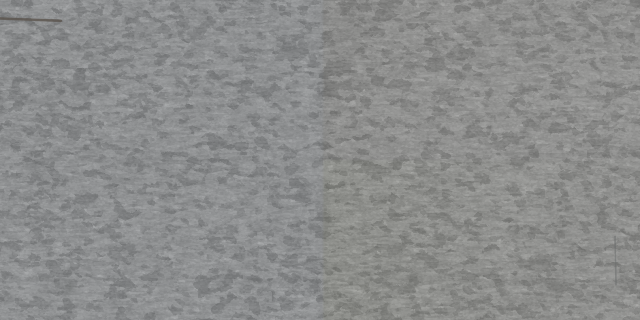
A Shadertoy shader for this texture:

```glsl
// Galvanized sheet metal: dark spangle patches over fine horizontal brushing, in four faintly tinted panels.

vec2 hash2(vec2 cell, float seed) {
    vec3 q = fract(vec3(cell.xyx) * vec3(0.1031, 0.1030, 0.0973) + seed * 0.137);
    q += dot(q, q.yzx + 33.33);
    return fract((q.xx + q.yz) * q.zy);
}

// Soft-edged cellular noise: x = share of dark cells, y = random cell tone
vec2 cellTone(vec2 p, float darkShare, float sharpness, float seed) {
    vec2 base = floor(p);
    vec2 sum = vec2(0.0);
    float total = 0.0;
    for (int j = -1; j <= 1; j++) {
        for (int i = -1; i <= 1; i++) {
            vec2 cell = base + vec2(i, j);
            vec2 offset = cell + hash2(cell, seed) - p;
            vec2 tone = hash2(cell, seed + 5.0);
            float weight = exp(-sharpness * dot(offset, offset)) + 1e-6;
            sum += weight * vec2(step(tone.x, darkShare), tone.y);
            total += weight;
        }
    }
    return sum / total;
}

// Layered sines, roughly -1 to 1
float waves(vec2 p, float seed) {
    float sum = 0.0;
    float amplitude = 0.5;
    for (int i = 0; i < 4; i++) {
        sum += amplitude * sin(p.x + 1.7 * sin(p.y + seed)) * cos(p.y * 0.9 - seed);
        p = mat2(1.5, 1.1, -1.1, 1.5) * p + 2.3;
        amplitude *= 0.6;
    }
    return sum;
}

// Soft line between two points
float scratch(vec2 p, vec2 a, vec2 b, float width) {
    vec2 along = b - a;
    float t = clamp(dot(p - a, along) / dot(along, along), 0.0, 1.0);
    return 1.0 - smoothstep(0.3 * width, width, length(p - a - along * t));
}

// Narrow band around a coordinate
float band(float x, float center, float width) {
    float d = (x - center) / width;
    return exp(-d * d);
}

// Spangle patches, bent out of their grid
vec2 spangles(vec2 p, vec2 scale, float darkShare, float seed) {
    vec2 bend = vec2(waves(p * 47.0, seed), waves(p * 53.0 + 9.0, seed + 2.0));
    vec2 q = p * scale + bend * vec2(0.55, 0.7);
    q.y += 0.35 * q.x * 0.2;
    return cellTone(q, darkShare, 22.0, seed);
}

void mainImage(out vec4 fragColor, in vec2 fragCoord) {
    vec2 p = fragCoord / iResolution.y;
    vec2 seam = vec2(1.01, 0.5);

    // Panel masks
    float right = smoothstep(-0.006, 0.006, p.x - seam.x);
    float lower = smoothstep(-0.006, 0.006, seam.y - p.y);

    // Spangles at two sizes
    float share = 0.23 + 0.06 * waves(p * 5.0, 1.0);
    vec2 large = spangles(p, vec2(31.0, 54.0), share, 1.0);
    vec2 small = spangles(p + 3.7, vec2(52.0, 92.0), 0.12, 4.0);
    float dark = max(large.x * (0.65 + 0.5 * large.y), 0.7 * small.x);

    // Brushing, bright flecks and grain
    vec2 brushed = p + vec2(0.0, 0.006 * waves(p * vec2(9.0, 14.0), 3.0));
    float streak = cellTone(brushed * vec2(24.0, 150.0), 0.5, 9.0, 7.0).y - 0.5;
    float fleck = cellTone(brushed * vec2(48.0, 125.0) + p.x * 20.0, 0.04, 16.0, 9.0).x;
    float grain = cellTone(p * vec2(150.0, 220.0), 0.5, 8.0, 11.0).y - 0.5;

    float tone = 0.571 - 0.076 * dark + 0.03 * (large.y - 0.5) + 0.022 * (small.y - 0.5);
    tone += 0.055 * streak + 0.05 * grain + 0.035 * fleck * (1.0 - dark);

    // Broad shading and darkened seams
    tone += 0.008 * waves(p * vec2(2.0, 4.0), 5.0);
    tone -= 0.016 * right * exp(-4.0 * abs(p.x - seam.x));
    tone -= 0.012 * band(p.x, seam.x, 0.018) + 0.012 * band(p.y, seam.y, 0.015);
    tone -= 0.018 * band(p.y, 0.125 + 0.003 * sin(p.x * 6.0), 0.01);

    // Panel tints
    vec3 coolTint = vec3(-0.005, 0.002, 0.007);
    vec3 warmTint = vec3(0.001, 0.002, -0.003);
    vec3 greenTint = vec3(-0.001, 0.003, -0.009);
    float greenFade = right * lower * exp(-2.0 * max(p.x - seam.x, 0.0));
    vec3 color = vec3(tone) + mix(coolTint, warmTint, right) + greenTint * greenFade;

    // Wear marks
    vec3 rustBrown = vec3(0.34, 0.31, 0.28);
    vec3 markGray = vec3(0.41, 0.42, 0.42);
    float rust = scratch(p, vec2(-0.02, 0.943), vec2(0.19, 0.935), 0.006);
    float line = scratch(p, vec2(1.922, 0.26), vec2(1.925, 0.11), 0.004);
    float stain = band(p.x, 0.217, 0.018) * band(p.y, 0.1, 0.028);
    color = mix(color, rustBrown, 0.75 * rust);
    color = mix(color, markGray, 0.5 * line + 0.4 * stain);

    fragColor = vec4(color, 1.0);
}
```
